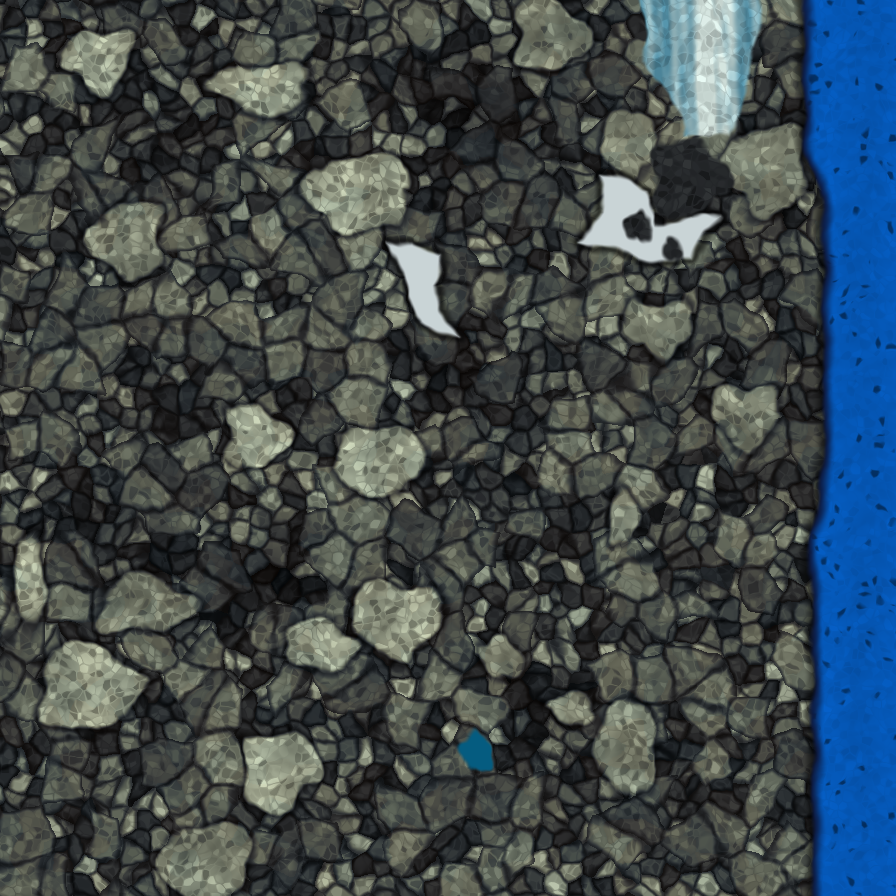
Write a WebGL 2 fragment shader that draws this texture.

```glsl
#version 300 es
precision highp float;
// A thin section of packed mineral grains beside a blue resin strip.
// Two sizes of cellular noise make the grains; warped ellipses add larger ones,
// and polygon distances cut the white pores and the streaked crystal.
uniform vec2 u_resolution;
out vec4 fragColor;

const vec3 RESIN = vec3(0.02, 0.34, 0.71);
const vec3 NAVY = vec3(0.05, 0.10, 0.25);
const vec3 PORE = vec3(0.79, 0.83, 0.84);
const vec3 TEAL = vec3(0.02, 0.36, 0.50);

// Large grains: centre, radii
const vec4 PALE[11] = vec4[11](
  vec4(.111, .935, .036, .034), vec4(.293, .902, .052, .026), vec4(.400, .785, .058, .042),
  vec4(.424, .486, .048, .038), vec4(.284, .514, .034, .034), vec4(.694, .420, .015, .026),
  vec4(.033, .355, .016, .045), vec4(.098, .232, .055, .048), vec4(.312, .140, .042, .044),
  vec4(.358, .280, .038, .028), vec4(.443, .310, .050, .040));
const vec4 MUTED[11] = vec4[11](
  vec4(.560, .267, .022, .022), vec4(.160, .325, .050, .030), vec4(.641, .211, .024, .016),
  vec4(.700, .165, .034, .050), vec4(.833, .538, .036, .034), vec4(.143, .733, .040, .042),
  vec4(.612, .960, .040, .040), vec4(.855, .812, .045, .050), vec4(.736, .636, .036, .030),
  vec4(.230, .036, .050, .045), vec4(.703, .840, .030, .036));
// Dark patches: centre, radius, strength
const vec4 SHADOWS[7] = vec4[7](
  vec4(.540, .870, .080, .55), vec4(.300, .360, .060, .55), vec4(.170, .850, .060, .40),
  vec4(.510, .590, .040, .50), vec4(.590, .220, .040, .45), vec4(.130, .420, .060, .40),
  vec4(.860, .740, .040, .40));

const vec2 STAR_PORE[8] = vec2[8](vec2(.667, .805), vec2(.719, .788), vec2(.732, .753),
  vec2(.805, .757), vec2(.768, .712), vec2(.710, .711), vec2(.648, .733), vec2(.673, .763));
const vec2 HOOK_PORE[8] = vec2[8](vec2(.436, .727), vec2(.462, .729), vec2(.492, .716),
  vec2(.484, .685), vec2(.495, .655), vec2(.510, .622), vec2(.471, .642), vec2(.449, .694));
const vec2 CRYSTAL[8] = vec2[8](vec2(.713, 1.02), vec2(.853, 1.02), vec2(.838, .920),
  vec2(.815, .850), vec2(.790, .843), vec2(.765, .850), vec2(.745, .905), vec2(.720, .930));

vec2 hash2(vec2 p) {
  return fract(sin(vec2(dot(p, vec2(127.1, 311.7)), dot(p, vec2(269.5, 183.3)))) * 43758.5);
}

// Cellular noise: x = gap to the neighbouring cell, yz = random values of the cell
vec3 cells(vec2 p) {
  vec2 base = floor(p), id = base;
  float nearest = 9.0, second = 9.0;
  for (int j = -1; j <= 1; j++)
    for (int i = -1; i <= 1; i++) {
      vec2 cell = base + vec2(i, j);
      float d = length(cell + hash2(cell) - p);
      if (d < nearest) { second = nearest; nearest = d; id = cell; }
      else second = min(second, d);
    }
  return vec3(second - nearest, hash2(id + 71.0));
}

vec2 wobble(vec2 p) {
  vec2 sum = vec2(0.0);
  float amp = 1.0;
  for (int i = 0; i < 4; i++) {
    sum += amp * sin(p.yx + 1.3 * sum.yx + vec2(0.7, 2.9) * float(i));
    p = mat2(1.3, 1.2, -1.2, 1.3) * p;
    amp *= 0.6;
  }
  return sum;
}

float polygon(vec2 p, vec2 v[8]) {
  float d = dot(p - v[0], p - v[0]), side = 1.0;
  for (int i = 0, j = 7; i < 8; j = i, i++) {
    vec2 e = v[j] - v[i], w = p - v[i];
    vec2 b = w - e * clamp(dot(w, e) / dot(e, e), 0.0, 1.0);
    d = min(d, dot(b, b));
    bvec3 c = bvec3(p.y >= v[i].y, p.y < v[j].y, e.x * w.y > e.y * w.x);
    if (all(c) || all(not(c))) side = -side;
  }
  return side * sqrt(d);
}

// Ellipse with a lobed outline
float grain(vec2 p, vec4 g) {
  vec2 q = (p - g.xy) / g.zw;
  float a = atan(q.y, q.x), phase = 40.0 * (g.x + g.y);
  float outline = 1.0 + 0.12 * cos(3.0 * a + phase) + 0.08 * cos(5.0 * a - phase);
  return (length(q) - outline) * min(g.z, g.w);
}

float fill(float d, float soft) { return 1.0 - smoothstep(-soft, soft, d); }

float addGrains(float tone, vec2 p, vec4 grains[11], float level, float soft) {
  for (int i = 0; i < 11; i++) {
    float d = grain(p, grains[i]);
    tone *= 1.0 - 0.55 * fill(abs(d - 0.003) - 0.003, 0.004);
    tone = mix(tone, level, fill(d, soft));
  }
  return tone;
}

vec3 mineral(float tone) {
  return tone * mix(vec3(.93, 1.0, 1.07), vec3(.95, 1.0, .87), smoothstep(.12, .40, tone));
}

float resinEdge(float y) {
  float bulge = smoothstep(.36, .50, y) * (1.0 - smoothstep(.75, .83, y));
  float notch = exp(-pow((y - .39) / .04, 2.0));
  return .907 - .010 * smoothstep(.80, .84, y) + .012 * bulge - .006 * notch;
}

void main() {
  vec2 uv = gl_FragCoord.xy / u_resolution;
  float soft = max(0.003, 1.0 / u_resolution.y);
  vec2 warp = wobble(uv * 70.0);
  vec2 p = uv + 0.0028 * warp;

  // Packed grains, with some coarse cells lying over the fine ones
  vec3 fine = cells(p * 46.0), coarse = cells(p * 23.0 + 5.0), mottle = cells(p * 115.0);
  float tone = mix(.13, .52, fine.y * fine.y) * mix(.40, 1.15, smoothstep(.02, .38, fine.x));
  float big = mix(.22, .46, coarse.z) * mix(.35, 1.1, smoothstep(.02, .22, coarse.x));
  tone = mix(tone, big, .85 * step(.52, coarse.y));
  float speckle = (mottle.y - .5) * smoothstep(.0, .3, mottle.x);
  for (int i = 0; i < 7; i++) {
    vec2 q = (uv - SHADOWS[i].xy) / SHADOWS[i].z;
    tone *= 1.0 - SHADOWS[i].w * exp(-dot(q, q));
  }
  tone = addGrains(tone, p, MUTED, .47 + .05 * warp.x, soft);
  tone = addGrains(tone, p, PALE, .58 + .05 * warp.y, soft);
  tone *= 1.0 + 0.65 * speckle;
  vec3 color = mineral(tone) + vec3(.025, .0, -.015) * (fine.z - .4);

  // Streaked crystal
  float streak = sin(uv.x * 210.0 + 0.7 * warp.x) * .5 + sin(uv.x * 480.0 + uv.y * 25.0) * .25;
  float core = exp(-pow((uv.x - .793) / .023, 2.0));
  vec3 ice = mix(vec3(.30, .52, .60), vec3(.78, .84, .82), clamp(core + .45 * streak + .2, 0.0, 1.0));
  color = mix(color, ice * (1.0 + .35 * speckle), fill(polygon(p, CRYSTAL), soft));

  // Pores, dark grains and the teal speck
  float pores = min(polygon(p, STAR_PORE), polygon(p, HOOK_PORE));
  color *= 1.0 - .6 * fill(abs(pores - .004) - .003, .004);
  color = mix(color, PORE, fill(pores, soft));
  float dark = min(grain(p, vec4(.766, .802, .042, .044)), grain(p, vec4(.714, .746, .014, .016)));
  dark = min(dark, grain(p, vec4(.750, .722, .010, .013)));
  color = mix(color, mineral(.15 + .12 * speckle), fill(dark, soft));
  color = mix(color, TEAL, fill(grain(p, vec4(.530, .160, .017, .020)), soft));

  // Resin strip with a shaded border and small specks
  float edge = uv.x - resinEdge(uv.y) + .0016 * warp.x;
  vec3 dots = cells(uv * 75.0 + .2 * warp);
  float speck = step(.72, dots.y) * smoothstep(.35, .75, dots.x);
  vec3 resin = RESIN * (1.0 + .05 * warp.y * .5 + .12 * speckle) * (1.0 - .45 * speck);
  resin = mix(NAVY, resin, smoothstep(.0, .014, edge));
  color *= mix(.45, 1.0, smoothstep(.0, .012, -edge));
  color = mix(color, resin, fill(-edge, soft));
  fragColor = vec4(clamp(color, 0.0, 1.0), 1.0);
}
```
